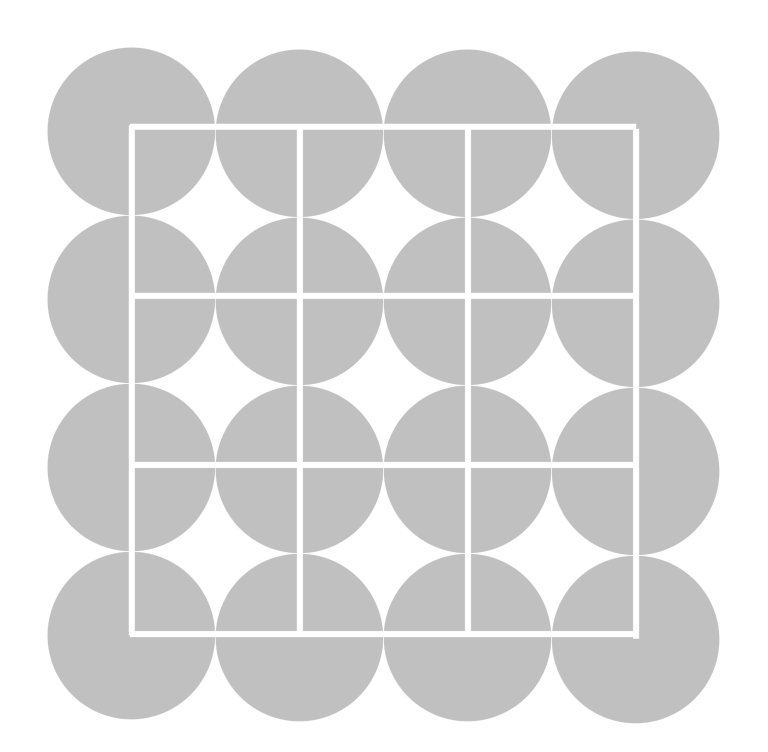
Reproduce this pattern procedurally as a Shadertoy shader.

```glsl
// A four by four block of grey discs on white, overlaid by a white square grid.
// Each disc and bar is found by rounding to its nearest repeat; the columns of
// discs sag slightly toward the right, and the grid rides a little above them.
#define CELLS_HIGH 4.474      // canvas height in disc spacings
#define MARGIN 0.7813         // canvas corner to first disc centre
#define LAST 3.0              // index of the last row and column
#define RADIUS 0.4985
#define SAG 0.0117            // drop of each pair of columns
#define HALF_LINE 0.0180
#define GRID_START vec2(0.003, -0.027)
#define GRID_STEP vec2(1.0, 1.006)
#define GREY vec3(0.753)
#define WHITE vec3(1.0)

vec2 nearestIndex(vec2 p) {
    return clamp(floor(p + 0.5), 0.0, LAST);
}

float boxDistance(vec2 p, vec2 lo, vec2 hi) {
    vec2 d = max(lo - p, p - hi);
    return length(max(d, 0.0)) + min(max(d.x, d.y), 0.0);
}

float discDistance(vec2 p) {
    float column = nearestIndex(p).x;
    p.y -= SAG * floor(0.5 * (column + 1.0));
    return length(p - nearestIndex(p)) - RADIUS;
}

float gridDistance(vec2 p) {
    vec2 index = nearestIndex((p - GRID_START) / GRID_STEP);
    vec2 line = GRID_START + GRID_STEP * index;

    // The last upright hangs slightly lower than the others
    float drop = 0.021 * step(LAST - 0.5, index.x);
    float upright = boxDistance(p, vec2(line.x - HALF_LINE, -0.036 + drop),
                                   vec2(line.x + HALF_LINE, 2.998 + drop));
    float level = boxDistance(p, vec2(-0.008, line.y - HALF_LINE),
                                 vec2(3.004, line.y + HALF_LINE));
    return min(upright, level);
}

float coverage(float distance, float pixel) {
    return 1.0 - smoothstep(-0.75 * pixel, 0.75 * pixel, distance);
}

void mainImage(out vec4 fragColor, in vec2 fragCoord) {
    // Grid space: first disc at the origin, y pointing down
    float pixel = CELLS_HIGH / iResolution.y;
    vec2 p = vec2(fragCoord.x, iResolution.y - fragCoord.y) * pixel - MARGIN;

    vec3 color = mix(WHITE, GREY, coverage(discDistance(p), pixel));
    color = mix(color, WHITE, coverage(gridDistance(p), pixel));
    fragColor = vec4(color, 1.0);
}
```
